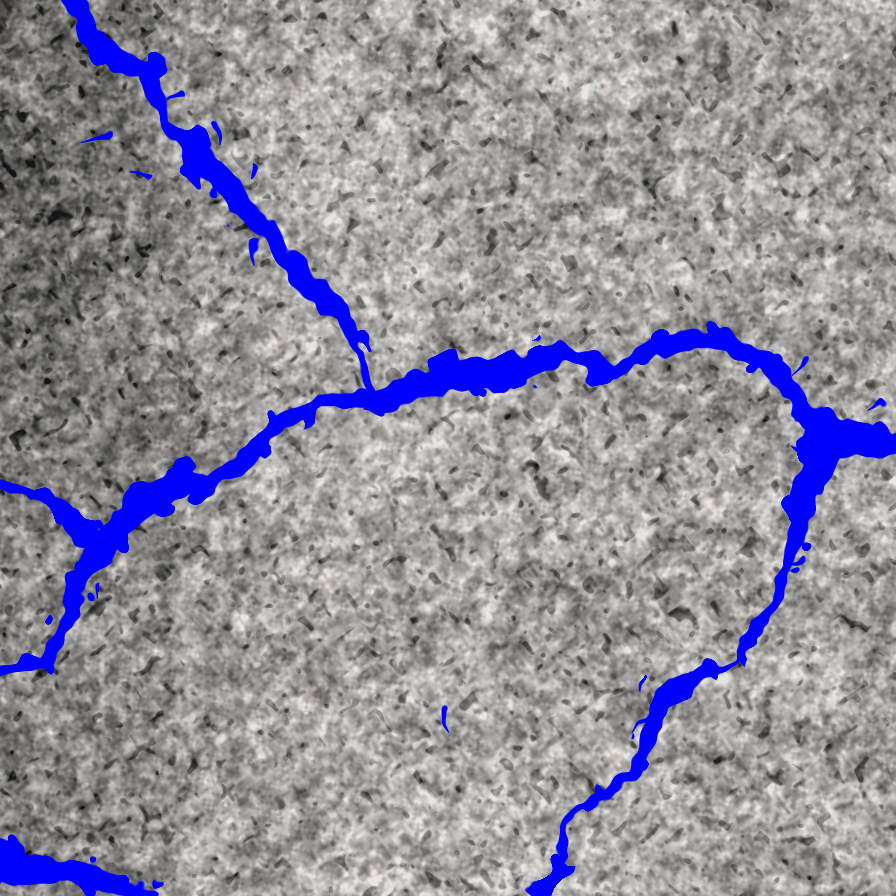
Write a Shadertoy shader that draws this texture.

```glsl
// Weathered grey concrete split by branching cracks filled with flat blue.
// Layered noise, relief and scattered grains make the stone; the cracks are
// tapered paths with ragged edges, joined by small stray flecks.

const int KNOTS = 9;
const vec3 CRACK_BLUE = vec3(0.0, 0.0, 1.0);
const vec3 STONE_TINT = vec3(1.008, 1.0, 0.988);
const vec3 WARM_TINT = vec3(1.04, 0.99, 0.96);

// Crack paths: x, y, half width
const vec3 MIDDLE_LEFT[KNOTS] = vec3[KNOTS](
    vec3(.120, .391, .012), vec3(.156, .440, .018), vec3(.195, .463, .016),
    vec3(.234, .456, .008), vec3(.312, .525, .008), vec3(.358, .551, .010),
    vec3(.443, .560, .013), vec3(.520, .586, .018), vec3(.560, .580, .017));
const vec3 MIDDLE_RIGHT[KNOTS] = vec3[KNOTS](
    vec3(.560, .580, .017), vec3(.625, .607, .012), vec3(.684, .586, .009),
    vec3(.729, .615, .010), vec3(.807, .621, .011), vec3(.859, .594, .011),
    vec3(.898, .542, .012), vec3(.944, .508, .021), vec3(1.01, .508, .008));
const vec3 UPPER[KNOTS] = vec3[KNOTS](
    vec3(.075, 1.01, .010), vec3(.111, .948, .014), vec3(.163, .924, .009),
    vec3(.189, .863, .005), vec3(.234, .811, .014), vec3(.306, .729, .010),
    vec3(.378, .648, .014), vec3(.393, .609, .004), vec3(.414, .564, .005));
const vec3 LOWER[KNOTS] = vec3[KNOTS](
    vec3(.924, .512, .023), vec3(.896, .440, .013), vec3(.879, .362, .005),
    vec3(.853, .310, .008), vec3(.820, .260, .003), vec3(.749, .229, .011),
    vec3(.703, .134, .006), vec3(.638, .089, .004), vec3(.604, -.01, .007));
const vec3 LEFT_FORK[KNOTS] = vec3[KNOTS](
    vec3(-.03, .456, .006), vec3(.020, .456, .007), vec3(.059, .443, .006),
    vec3(.098, .398, .010), vec3(.118, .392, .013), vec3(.090, .355, .011),
    vec3(.072, .297, .007), vec3(.052, .258, .006), vec3(-.01, .247, .008));

float hash(vec2 p) {
    vec3 q = fract(p.xyx * 0.1031);
    q += dot(q, q.yzx + 33.33);
    return fract((q.x + q.y) * q.z);
}

float noise(vec2 p) {
    vec2 i = floor(p), f = fract(p);
    f = f * f * (3.0 - 2.0 * f);
    return mix(mix(hash(i), hash(i + vec2(1, 0)), f.x),
               mix(hash(i + vec2(0, 1)), hash(i + vec2(1, 1)), f.x), f.y);
}

vec2 turn(vec2 p, float angle) {
    float c = cos(angle), s = sin(angle);
    return vec2(c * p.x - s * p.y, s * p.x + c * p.y);
}

// Noise centred on zero, turned so that layers do not share a grid
float layer(vec2 p, float freq) {
    return noise(turn(p, freq) * freq + freq + 50.0) - 0.5;
}

// Signed distance to a segment whose half width tapers from a.z to b.z
float taper(vec2 p, vec3 a, vec3 b) {
    vec2 pa = p - a.xy, ba = b.xy - a.xy;
    float h = clamp(dot(pa, ba) / dot(ba, ba), 0.0, 1.0);
    return length(pa - ba * h) - mix(a.z, b.z, h);
}

float path(vec2 p, vec3 knots[KNOTS]) {
    float d = 1.0;
    for (int i = 0; i < KNOTS - 1; i++) d = min(d, taper(p, knots[i], knots[i + 1]));
    return d;
}

// Short crooked flecks, at most one per cell, kept with the given chance
float flecks(vec2 p, float freq, float chance) {
    vec2 id = floor(p * freq), f = fract(p * freq) - 0.5;
    vec2 along = turn(vec2(0.12 + 0.26 * hash(id + 3.0), 0.0), hash(id + 7.0) * 2.4 - 0.6);
    float d = taper(f, vec3(-along, 0.02), vec3(along, 0.09)) / freq;
    return hash(id + 19.0) < chance ? d : 1.0;
}

// Scattered rounded grains: x = coverage, y = random value of the grain
vec2 grains(vec2 p, float freq, float chance) {
    vec2 q = p * freq, cell = floor(q), found = vec2(0.0);
    for (int y = -1; y <= 1; y++)
    for (int x = -1; x <= 1; x++) {
        vec2 id = cell + vec2(x, y);
        vec2 centre = id + vec2(hash(id + 11.0), hash(id + 23.0));
        vec2 r = turn(q - centre, hash(id + 31.0) * 6.28) * vec2(1.0, 1.5);
        float size = 0.2 + 0.38 * hash(id + 43.0);
        float cover = smoothstep(size, size * 0.6, length(r)) * step(hash(id + 57.0), chance);
        if (cover > found.x) found = vec2(cover, hash(id + 71.0));
    }
    return found;
}

vec3 concrete(vec2 p) {
    vec2 bent = p + 0.008 * vec2(layer(p, 61.0), layer(p + 5.0, 67.0));
    float tone = 0.655 + 0.09 * layer(p, 7.0) + 0.14 * layer(p, 29.0) + 0.23 * layer(bent, 71.0)
               + 0.26 * layer(bent, 133.0) + 0.22 * layer(p, 257.0);
    // Relief lit from the upper left
    vec2 light = vec2(-0.003, 0.003);
    tone += 0.16 * (layer(bent, 97.0) - layer(bent + light, 97.0));
    // Sand, pebbles and dark pits
    vec2 sand = grains(bent, 72.0, 0.4), pebble = grains(bent, 21.0, 0.16);
    tone += sand.x * (sand.y - 0.55) * 0.26 + pebble.x * (pebble.y - 0.5) * 0.22;
    tone -= 0.26 * smoothstep(0.25, 0.42, layer(bent, 103.0));
    // Shade towards the left side
    tone -= 0.23 * smoothstep(0.38, 0.0, p.x) * mix(0.55, 1.0, smoothstep(0.3, 0.6, p.y));
    tone = clamp(tone, 0.08, 0.9);
    float warmth = max(sand.x * step(0.8, fract(sand.y * 7.0)), 0.5 * pebble.x);
    return tone * mix(STONE_TINT, WARM_TINT, warmth);
}

float cracks(vec2 p) {
    vec2 q = p + 0.012 * vec2(layer(p, 37.0), layer(p + 3.0, 41.0))
               + 0.008 * vec2(layer(p, 89.0), layer(p + 9.0, 83.0));
    float d = min(path(q, MIDDLE_LEFT), path(q, MIDDLE_RIGHT));
    d = min(d, min(path(q, UPPER), path(q, LOWER)));
    d = min(d, path(q, LEFT_FORK));
    // Bottom corner crack
    d = min(d, taper(q, vec3(-0.01, 0.04, 0.026), vec3(0.065, 0.026, 0.012)));
    d = min(d, taper(q, vec3(0.065, 0.026, 0.012), vec3(0.17, 0.004, 0.006)));
    // Side spurs, then flecks close to cracks and in the shaded upper left
    float near = smoothstep(0.05, 0.01, d);
    d -= 0.012 * smoothstep(0.2, 0.42, layer(p, 53.0));
    float shaded = smoothstep(0.22, 0.1, p.x) * smoothstep(0.55, 0.68, p.y);
    return min(d, flecks(q, 23.0, 0.01 + 0.16 * max(near, shaded)));
}

void mainImage(out vec4 fragColor, in vec2 fragCoord) {
    vec2 p = fragCoord / iResolution.xy;
    float edge = 0.8 / iResolution.y;
    float fill = smoothstep(edge, -edge, cracks(p));
    fragColor = vec4(mix(concrete(p), CRACK_BLUE, fill), 1.0);
}
```
